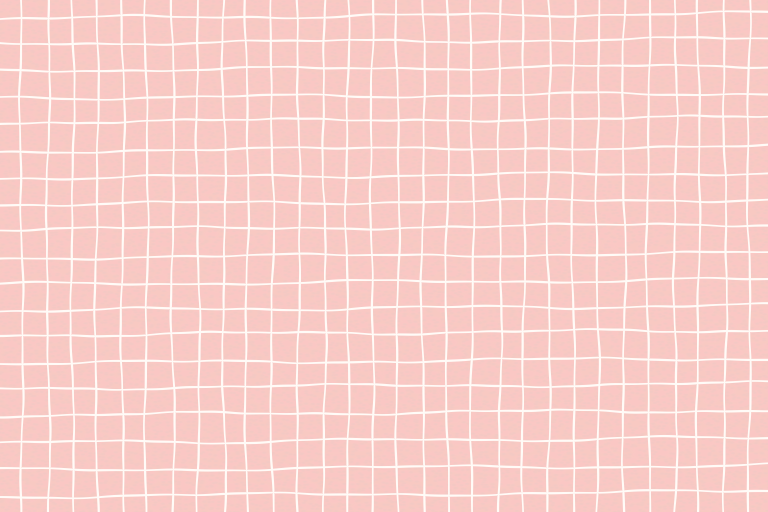
Write a Shadertoy shader that draws this pattern.

```glsl
// Hand-drawn white grid of 30 by 19 lines on pale pink paper.
// Each line bends by its own layered sines; cellular noise gives the paper
// its faint flecks. Lengths are in units of the canvas height.

float hash(vec2 p) {
    vec3 q = fract(vec3(p.xyx) * vec3(0.1031, 0.1030, 0.0973));
    q += dot(q, q.yzx + 33.33);
    return fract((q.x + q.y) * q.z);
}

// Distance to the nearest random point, one point per cell
float cellular(vec2 p) {
    vec2 cell = floor(p);
    float nearest = 2.0;
    for (int y = -1; y <= 1; y++)
    for (int x = -1; x <= 1; x++) {
        vec2 c = cell + vec2(x, y);
        vec2 point = c + vec2(hash(c + 17.0), hash(c + 71.0));
        nearest = min(nearest, distance(p, point));
    }
    return nearest;
}

// Sideways drift of one line at a position along its length
float wobble(float along, float id, float seed) {
    float a = hash(vec2(id, seed));
    float b = hash(vec2(id + 40.0, seed));
    float c = hash(vec2(id + 90.0, seed));
    return 0.0060 * (a - 0.5)
         + 0.0030 * sin(along * (6.0 + 5.0 * b) + 6.283 * c)
         + 0.0014 * sin(along * (19.0 + 9.0 * c) + 6.283 * a)
         + 0.0005 * sin(along * (52.0 + 20.0 * a) + 6.283 * b);
}

// Coverage by a family of roughly parallel pen lines
float penLines(float across, float along, float first, float pitch,
               float last, float seed) {
    float pixel = 1.0 / iResolution.y;
    float nearestId = round((across - first) / pitch);
    float ink = 0.0;
    for (float k = -1.0; k <= 1.0; k++) {
        float id = clamp(nearestId + k, 0.0, last);
        float d = abs(across - first - id * pitch - wobble(along, id, seed));
        float halfWidth = 0.0019 + 0.0003 * sin(along * 31.0 + id * 2.4);
        ink = max(ink, clamp(0.5 + (halfWidth - d) / pixel, 0.0, 1.0)
                     * min(1.0, 2.0 * halfWidth / pixel));
    }
    return ink;
}

void mainImage(out vec4 fragColor, in vec2 fragCoord) {
    vec2 p = fragCoord / iResolution.y;

    // Paper: two close pinks with short, dull horizontal flecks
    float patches = smoothstep(0.3, 0.7, cellular(p * vec2(38.0, 70.0)));
    float flecks = 1.0 - smoothstep(0.12, 0.5, cellular(p * vec2(75.0, 140.0) + 9.0));
    vec3 color = mix(vec3(0.982, 0.782, 0.770), vec3(0.972, 0.790, 0.762), patches);
    color = mix(color, vec3(0.943, 0.785, 0.766), 0.6 * flecks);

    // Grid: upright lines, then level lines that rise slightly to the right
    float upright = penLines(p.x, p.y, 0.043, 0.0490, 29.0, 3.0);
    float level = penLines(p.y - 0.0065 * (p.x - 0.75), p.x, 0.037, 0.0519, 18.0, 8.0);
    color = mix(color, vec3(1.0, 0.985, 0.970), max(upright, level));

    fragColor = vec4(color, 1.0);
}
```
